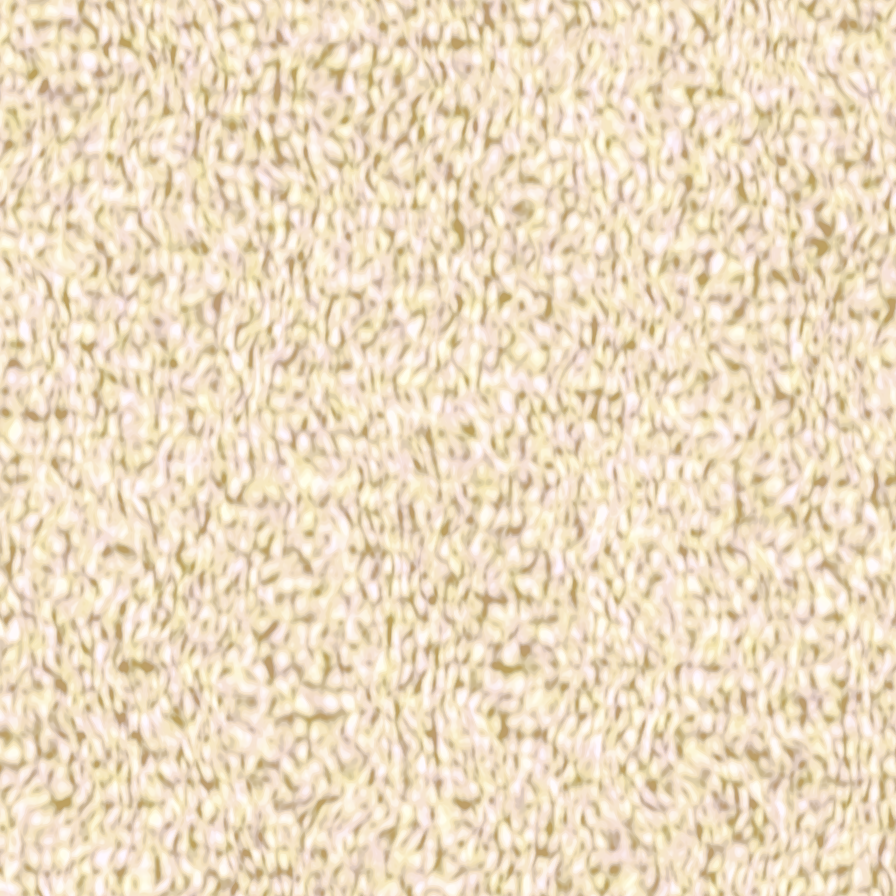
Reproduce this texture procedurally as a WebGL 1 fragment shader.

```glsl
precision highp float;
// Pale cream pile of small upright grains with short tan crevices between them.
// Stretched cellular grains and gradient noise, bent by a slow warp, are summed
// into a roughly normal tone, which a ramp of creams and tans then colours.
uniform vec2 u_resolution;

const vec2 GRAIN_FREQ = vec2(64.0, 39.0);    // grains across and up the canvas
const vec2 FIBRE_FREQ = vec2(98.0, 53.0);    // fine strokes
const vec2 CLUMP_FREQ = vec2(40.0, 25.0);    // groups of grains
const vec2 HUE_FREQ = vec2(46.0, 34.0);      // warm and cool tints
const float PATCH_FREQ = 5.0;                // broad unevenness
const float GRAIN_AMOUNT = 0.55;
const float FIBRE_AMOUNT = 0.75;
const float CLUMP_AMOUNT = 0.33;
const float PATCH_AMOUNT = 0.14;
const float HUE_AMOUNT = 0.022;
const float NOISE_DEVIATION = 0.21;          // spread of gradient noise

const vec3 CREVICE = vec3(0.74, 0.62, 0.41);
const vec3 SHADOW = vec3(0.80, 0.72, 0.58);
const vec3 TAN = vec3(0.88, 0.81, 0.70);
const vec3 STRAW = vec3(0.95, 0.87, 0.74);
const vec3 CREAM = vec3(0.97, 0.90, 0.80);
const vec3 IVORY = vec3(0.99, 0.95, 0.89);
const vec3 GLINT = vec3(1.00, 0.985, 0.96);

vec2 hash2(vec2 p) {
  vec3 q = fract(p.xyx * vec3(0.1031, 0.1030, 0.0973));
  q += dot(q, q.yzx + 33.33);
  return fract((q.xx + q.yz) * q.zy);
}

float cornerSlope(vec2 cell, vec2 offset) {
  float angle = 6.2832 * hash2(cell).x;
  return dot(vec2(cos(angle), sin(angle)), offset);
}

// Gradient noise scaled to unit deviation
float noise(vec2 p) {
  vec2 i = floor(p), f = fract(p);
  vec2 u = f * f * f * (f * (f * 6.0 - 15.0) + 10.0);
  vec2 e = vec2(1.0, 0.0);
  float low = mix(cornerSlope(i, f), cornerSlope(i + e, f - e), u.x);
  float high = mix(cornerSlope(i + e.yx, f - e.yx), cornerSlope(i + 1.0, f - 1.0), u.x);
  return mix(low, high, u.y) / NOISE_DEVIATION;
}

// Cellular grains: high inside a grain, low in the gaps, unit deviation
float grains(vec2 p) {
  vec2 i = floor(p), f = fract(p);
  float nearest = 8.0, second = 8.0;
  for (int y = -1; y <= 1; y++) {
    for (int x = -1; x <= 1; x++) {
      vec2 cell = vec2(float(x), float(y));
      float d = length(cell + 0.1 + 0.8 * hash2(i + cell) - f);
      second = min(second, max(nearest, d));
      nearest = min(nearest, d);
    }
  }
  return (smoothstep(0.0, 0.65, second - nearest) - 0.55) / 0.35;
}

// Colour for a tone measured in deviations from the middle
vec3 ramp(float tone) {
  vec3 c = mix(CREVICE, SHADOW, smoothstep(-2.6, -1.7, tone));
  c = mix(c, TAN, smoothstep(-1.75, -1.1, tone));
  c = mix(c, STRAW, smoothstep(-1.05, -0.5, tone));
  c = mix(c, CREAM, smoothstep(-0.5, 0.0, tone));
  c = mix(c, IVORY, smoothstep(0.25, 1.05, tone));
  return mix(c, GLINT, smoothstep(1.1, 2.1, tone));
}

void main() {
  vec2 p = gl_FragCoord.xy / u_resolution.y;

  // Lean the upright grains to either side
  vec2 q = p + 7.0;
  q.x += 0.006 * noise(p * 6.0 + 3.0) + 0.0017 * noise(p * 22.0 + 11.0);

  float tone = GRAIN_AMOUNT * grains(q * GRAIN_FREQ)
             + FIBRE_AMOUNT * noise(q * FIBRE_FREQ)
             + CLUMP_AMOUNT * noise(q * CLUMP_FREQ + 19.0)
             + PATCH_AMOUNT * noise(p * PATCH_FREQ + 41.0);

  // Tint towards gold or towards rose grey
  float hue = HUE_AMOUNT * noise(q * HUE_FREQ + 67.0);
  vec3 colour = ramp(tone) + hue * vec3(0.0, -0.25, 1.0);
  gl_FragColor = vec4(clamp(colour, 0.0, 1.0), 1.0);
}
```
